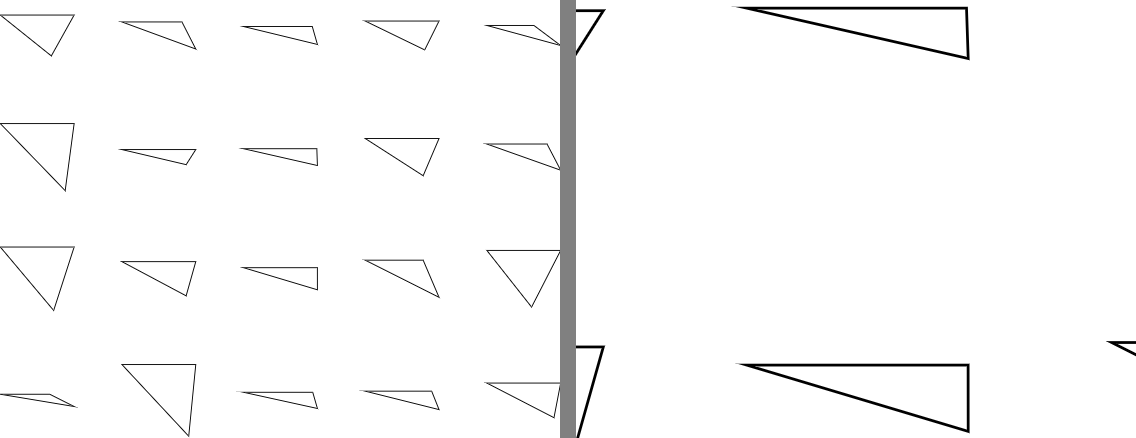
Left: the whole. Right: its middle third, enlarged.
Reproduce this pattern procedurally as a Shadertoy shader.

```glsl
// A 5 by 4 grid of thin outlined triangles, each with its own random shape.

// Lengths are fractions of the canvas height; y runs down from the top edge.
const vec2 GRID = vec2(5.0, 4.0);              // columns, rows
const vec2 FIRST_CENTER = vec2(0.0850, 0.0810);
const float PITCH = 0.2777;                    // distance between centers
const float BOX = 0.1685;                      // longest side of the bounds
const float STROKE = 0.0021;
const float MITER_LIMIT = 10.0;                // sharper corners are beveled
const vec2 TIP_ANGLE = vec2(9.0, 55.0);        // degrees, at the left corner
const float TIP_BIAS = 1.6;                    // above 1 favors slivers
const vec2 TOP_RATIO = vec2(0.52, 1.16);       // top side over the long side
const float SEED = 17.0;
const vec3 PAPER = vec3(1.0);
const vec3 INK = vec3(0.0);

vec2 hash22(vec2 p) {
    vec3 q = fract(vec3(p.xyx) * vec3(0.1031, 0.1030, 0.0973));
    q += dot(q, q.yzx + 33.33);
    return fract((q.xx + q.yz) * q.zy);
}

// Signed distance to the line a-b, positive outside the triangle
float edgeDistance(vec2 p, vec2 a, vec2 b) {
    vec2 dir = normalize(b - a);
    return dot(p - a, vec2(dir.y, -dir.x));
}

// Distance past the bevel of corner v; far negative where the miter is kept
float bevelDistance(vec2 p, vec2 v, vec2 a, vec2 b) {
    vec2 u = normalize(v - a), w = normalize(v - b);
    float sinHalf = sqrt(0.5 - 0.5 * dot(u, w));
    if (sinHalf * MITER_LIMIT >= 1.0) return -1.0;
    return dot(p - v, normalize(u + w)) - 0.5 * STROKE * sinHalf;
}

float coverage(float d, float pixel) {
    return clamp(0.5 - d / pixel, 0.0, 1.0);
}

// Ink of one triangle; p is relative to the center of its bounds
float triangleOutline(vec2 p, vec2 rnd, float pixel) {
    float angle = radians(mix(TIP_ANGLE.x, TIP_ANGLE.y, pow(rnd.x, TIP_BIAS)));
    vec2 a = vec2(0.0);
    vec2 b = vec2(mix(TOP_RATIO.x, TOP_RATIO.y, rnd.y), 0.0);
    vec2 c = vec2(cos(angle), sin(angle));

    // Scale to the box and center
    vec2 size = vec2(max(b.x, c.x), c.y);
    float scale = BOX / max(size.x, size.y);
    p += 0.5 * size * scale;
    b *= scale;
    c *= scale;

    float d = max(edgeDistance(p, a, b), max(edgeDistance(p, b, c), edgeDistance(p, c, a)));
    float bevel = max(bevelDistance(p, a, b, c), bevelDistance(p, c, a, b));
    float outer = max(d - 0.5 * STROKE, bevel);
    float inner = d + 0.5 * STROKE;
    return max(coverage(outer, pixel) - coverage(inner, pixel), 0.0);
}

void mainImage(out vec4 fragColor, in vec2 fragCoord) {
    float pixel = 1.0 / iResolution.y;
    vec2 p = vec2(fragCoord.x, iResolution.y - fragCoord.y) * pixel;

    // Nearest grid cell
    vec2 q = p - FIRST_CENTER;
    vec2 cell = clamp(floor(q / PITCH + 0.5), vec2(0.0), GRID - 1.0);

    float ink = triangleOutline(q - cell * PITCH, hash22(cell + SEED), pixel);
    fragColor = vec4(mix(PAPER, INK, ink), 1.0);
}
```
